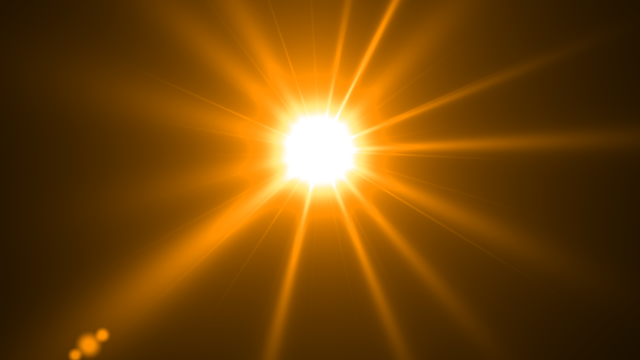
This background is drawn by a WebGL 1 fragment shader. Its source:

```glsl
precision highp float;
// A white-hot star burst on dark amber: radial glow, broad beams, hairline
// spokes and a short chain of lens ghosts add up to one light intensity,
// which a colour ramp turns into amber, yellow and white.

uniform vec2 u_resolution;

#define STAR_POS vec2(0.0, 0.081)
#define CORE_RADIUS 0.094
#define CORE_GAIN 3.6
#define HALO_GAIN 0.5
#define GLOW_GAIN 0.98
#define GLOW_FALLOFF 2.1
#define SPOKE_COUNT 25
#define SPOKE_GAIN 0.24
#define SPOKE_WIDTH 0.0028
#define GHOST_GAIN 0.6
#define AMBER vec3(1.0, 0.565, 0.0)
#define YELLOW vec3(1.0, 0.91, 0.5)

const float PI = 3.14159265;

float hash(float n) {
  n = fract(n * 0.1031 + 0.17);
  n *= n + 33.33;
  return fract(n * (n + n));
}

// Signed angle from a direction in degrees, wrapped to -PI..PI
float angleFrom(float angle, float degrees) {
  return mod(angle - radians(degrees) + PI, 2.0 * PI) - PI;
}

// Wedge of light with a soft skirt; polar holds radius and angle
float beam(vec2 polar, float degrees, float width, float reach, float gain) {
  float across = angleFrom(polar.y, degrees) / width;
  float along = polar.x / reach;
  float square = across * across;
  float profile = 0.7 * exp(-square) + 0.3 * exp(-0.2 * square);
  return gain * profile * exp(-along * along);
}

float broadBeams(vec2 polar) {
  float light = beam(polar, 95.0, 0.6, 0.5, 0.2);
  // Right and upper beams
  light += beam(polar, 2.4, 0.04, 0.75, 0.4);
  light += beam(polar, 22.0, 0.025, 0.5, 0.4);
  light += beam(polar, 47.0, 0.1, 0.6, 0.22);
  light += beam(polar, 63.3, 0.024, 0.6, 0.75);
  light += beam(polar, 79.4, 0.025, 0.45, 0.35);
  light += beam(polar, 120.0, 0.09, 0.6, 0.3);
  light += beam(polar, 137.0, 0.1, 0.6, 0.28);
  // Left beams, with the wide diagonal shaft
  light += beam(polar, 164.0, 0.13, 0.65, 0.25);
  light += beam(polar, 194.0, 0.12, 0.5, 0.25);
  light += beam(polar, 218.5, 0.12, 0.8, 0.68);
  // Lower beams
  light += beam(polar, 256.5, 0.04, 0.55, 0.6);
  light += beam(polar, 292.0, 0.04, 0.53, 0.5);
  light += beam(polar, 311.0, 0.05, 0.5, 0.4);
  light += beam(polar, 335.0, 0.07, 0.58, 0.35);
  return light;
}

// Fine lines fanned clockwise with a slow wobble in spacing
float hairlineSpokes(vec2 polar) {
  float width = max(SPOKE_WIDTH, 0.8 / u_resolution.y);
  float light = 0.0;
  for (int i = 0; i < SPOKE_COUNT; i++) {
    float n = float(i);
    float wobble = -3.0 * cos((n - 2.5) * 0.465);
    float degrees = 110.0 - n * 360.0 / float(SPOKE_COUNT) + wobble;
    float offset = angleFrom(polar.y, degrees);
    float across = polar.x * sin(offset) / width;
    float along = polar.x / mix(0.25, 0.5, hash(n + 7.0));
    float facing = step(0.0, cos(offset));
    float strength = 0.1 + 0.9 * hash(n) * hash(n);
    light += facing * strength * exp(-across * across - along * along);
  }
  return SPOKE_GAIN * light;
}

// Small glowing discs strung along the diagonal shaft
float lensGhosts(vec2 p) {
  float light = 0.0;
  for (int i = 0; i < 3; i++) {
    float n = float(i);
    vec2 center = vec2(-0.604, -0.431) - n * vec2(0.038, 0.028);
    float radius = 0.018 + 0.013 * sin(n * 1.6);
    light += 1.0 - smoothstep(radius * 0.3, radius * 1.4, length(p - center));
  }
  return GHOST_GAIN * light;
}

vec3 heatColor(float light) {
  vec3 color = AMBER * min(light, 1.0);
  color = mix(color, YELLOW, smoothstep(0.95, 2.0, light));
  return mix(color, vec3(1.0), smoothstep(1.8, 2.9, light));
}

void main() {
  vec2 p = (gl_FragCoord.xy - 0.5 * u_resolution) / u_resolution.y;
  vec2 ray = p - STAR_POS + 0.00001;
  float r = length(ray);
  vec2 polar = vec2(r, atan(ray.y, ray.x));

  // Core, halo and ambient glow
  float light = CORE_GAIN * exp(-r * r / (CORE_RADIUS * CORE_RADIUS));
  light += HALO_GAIN * exp(-r * r / 0.045);
  light += GLOW_GAIN * exp(-GLOW_FALLOFF * r);

  light += broadBeams(polar) + hairlineSpokes(polar) + lensGhosts(p);
  gl_FragColor = vec4(heatColor(light), 1.0);
}
```
